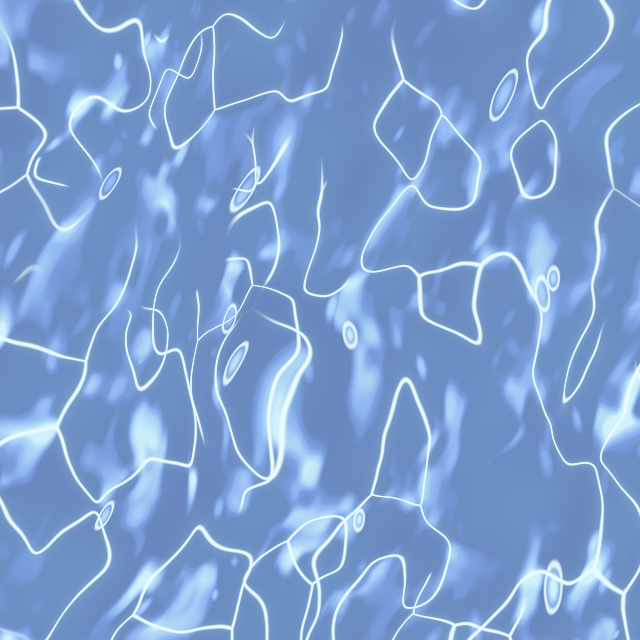
Reproduce this texture procedurally as a WebGL 1 fragment shader.

```glsl
precision highp float;
uniform vec2 u_resolution;

#define CELL_SCALE vec2(11.4, 7.2)
#define CELL_SHARPNESS 5.5
#define WARP 0.04
#define LINE_WIDTH 0.0024
#define HALO_WIDTH 0.0055
#define SPOT_SCALE 11.0
#define SPOT_SHARE 0.55
#define STREAK_SCALE vec2(25.0, 10.5)
#define GLOW 1.2
#define NESTED_SHARE 0.38

float hash(vec2 p) {
  return fract(sin(dot(p, vec2(127.1, 311.7))) * 43758.5453);
}

vec2 hash2(vec2 p) {
  return vec2(hash(p), hash(p + 57.3));
}

float noise(vec2 p) {
  vec2 i = floor(p), f = fract(p);
  f = f * f * f * (f * (f * 6.0 - 15.0) + 10.0);
  return mix(mix(hash(i), hash(i + vec2(1, 0)), f.x),
             mix(hash(i + vec2(0, 1)), hash(i + vec2(1, 1)), f.x), f.y);
}

vec2 warpOffset(vec2 p) {
  vec2 coarse = vec2(noise(p * 5.0 + 3.1), noise(p * 5.0 + 19.7)) - 0.5;
  vec2 fine = vec2(noise(p * 15.0 + 41.0), noise(p * 15.0 + 73.0)) - 0.5;
  return WARP * (2.0 * coarse + 0.5 * fine);
}

// Distance to the border of two groups, pushed away where the third one wins
float pairDistance(float a, float b, float other, vec2 gradA, vec2 gradB) {
  float gap = abs(a - b) + max(0.0, other - max(a, b));
  return gap / max(length(gradA - gradB), 20.0);
}

// Smooth cells in three groups; cells of the same group flow together
float membraneDistance(vec2 p) {
  vec2 q = vec2(p.x - 0.12 * p.y, p.y) * CELL_SCALE;
  vec2 cell = floor(q);
  vec3 weight = vec3(1e-6), gradX = vec3(0.0), gradY = vec3(0.0);
  for (int y = -2; y <= 2; y++) {
    for (int x = -2; x <= 2; x++) {
      vec2 id = cell + vec2(x, y);
      vec2 toSite = q - id - hash2(id + 11.0);
      float pick = hash(id + 91.7);
      vec3 group = pick < 0.5 ? vec3(1, 0, 0) : pick < 0.76 ? vec3(0, 1, 0) : vec3(0, 0, 1);
      group *= exp(-CELL_SHARPNESS * dot(toSite, toSite));
      weight += group;
      gradX -= group * toSite.x;
      gradY -= group * toSite.y;
    }
  }
  vec3 level = log(weight);
  gradX *= 2.0 * CELL_SHARPNESS * CELL_SCALE.x / weight;
  gradY *= 2.0 * CELL_SHARPNESS * CELL_SCALE.y / weight;
  vec2 g0 = vec2(gradX.x, gradY.x), g1 = vec2(gradX.y, gradY.y), g2 = vec2(gradX.z, gradY.z);
  float d = pairDistance(level.x, level.y, level.z, g0, g1);
  d = min(d, pairDistance(level.y, level.z, level.x, g1, g2));
  return min(d, pairDistance(level.z, level.x, level.y, g2, g0));
}

// x: soft pale spots, y: distance to small closed rings
vec2 spotsAndRings(vec2 p) {
  vec2 q = p * SPOT_SCALE, cell = floor(q);
  vec2 result = vec2(0.0, 1.0);
  for (int y = -1; y <= 1; y++) {
    for (int x = -1; x <= 1; x++) {
      vec2 id = cell + vec2(x, y);
      if (hash(id + 5.5) > SPOT_SHARE) continue;
      vec2 e = (q - id - hash2(id + 23.0)) / SPOT_SCALE;
      e.x -= e.y * (hash(id + 8.8) * 0.8 - 0.2);
      float kind = hash(id + 31.0);
      vec2 radii = mix(vec2(0.006, 0.008), vec2(0.014, 0.038), hash(id + 47.0));
      float r = length(e / radii);
      result.x = max(result.x, (0.2 + 0.9 * kind * kind) * (1.0 - smoothstep(0.2, 1.2, r)));
      if (kind > 0.86) result.y = min(result.y, abs(r - 1.0) * radii.x);
    }
  }
  return result;
}

// Crisp line with a soft edge
float stroke(float d, float width) {
  return 1.0 - smoothstep(0.25 * width, 1.55 * width, d);
}

// Base blue through periwinkle and sky to near white
vec3 waterRamp(float t, vec3 base) {
  vec3 c = mix(base, vec3(0.47, 0.61, 0.86), smoothstep(0.04, 0.25, t));
  c = mix(c, vec3(0.57, 0.72, 0.95), smoothstep(0.24, 0.46, t));
  c = mix(c, vec3(0.67, 0.83, 0.96), smoothstep(0.44, 0.68, t));
  return mix(c, vec3(0.82, 0.95, 0.99), smoothstep(0.66, 0.95, t));
}

void main() {
  vec2 p = gl_FragCoord.xy / u_resolution.y;
  float pixel = 1.0 / u_resolution.y;
  vec2 w = p + warpOffset(p);
  vec2 spots = spotsAndRings(p + 0.5 * (w - p));

  // Main membranes and a second, overlapping set in a few places
  float d = membraneDistance(w);
  float nestedD = membraneDistance(w * 1.15 + 17.3);
  float strength = smoothstep(0.06, 0.2, noise(w * 6.0 + 83.0));
  float nested = smoothstep(1.0 - NESTED_SHARE, 1.06 - NESTED_SHARE, noise(w * 4.5 + 137.0));

  // Slanted streaks of soft light, stronger beside the membranes
  vec2 s = vec2(0.92 * w.x - 0.39 * w.y, 0.39 * w.x + 0.92 * w.y);
  float streak = 0.64 * noise(s * STREAK_SCALE + 7.0) + 0.36 * noise(s * STREAK_SCALE * 2.1 + 29.0);
  float patches = smoothstep(0.25, 0.75, noise(w * 8.0 + 61.0));
  float near = exp(-d / 0.02);
  float glow = GLOW * smoothstep(0.5, 0.88, streak) * (0.18 + 0.45 * patches + 0.5 * near);
  glow = max(glow, spots.x * (0.55 + 0.45 * patches));

  // Thin bright lines that fade out here and there
  float lineWidth = max(LINE_WIDTH * (0.75 + 0.5 * patches), pixel);
  float membrane = stroke(d, lineWidth) * strength;
  membrane = max(membrane, stroke(nestedD, lineWidth) * nested);
  float ring = 0.9 * stroke(spots.y, 0.8 * lineWidth);
  float halo = max(exp(-d / HALO_WIDTH) * strength, exp(-nestedD / HALO_WIDTH) * nested);

  vec3 base = mix(vec3(0.425, 0.575, 0.775), vec3(0.41, 0.53, 0.74), noise(s * vec2(16.0, 8.0) + 13.0));
  vec3 color = waterRamp(glow, base);
  color = mix(color, max(color, vec3(0.58, 0.74, 0.87)), 0.5 * halo);
  color = mix(color, vec3(0.92, 0.99, 1.0), max(membrane, ring));
  gl_FragColor = vec4(color, 1.0);
}
```
